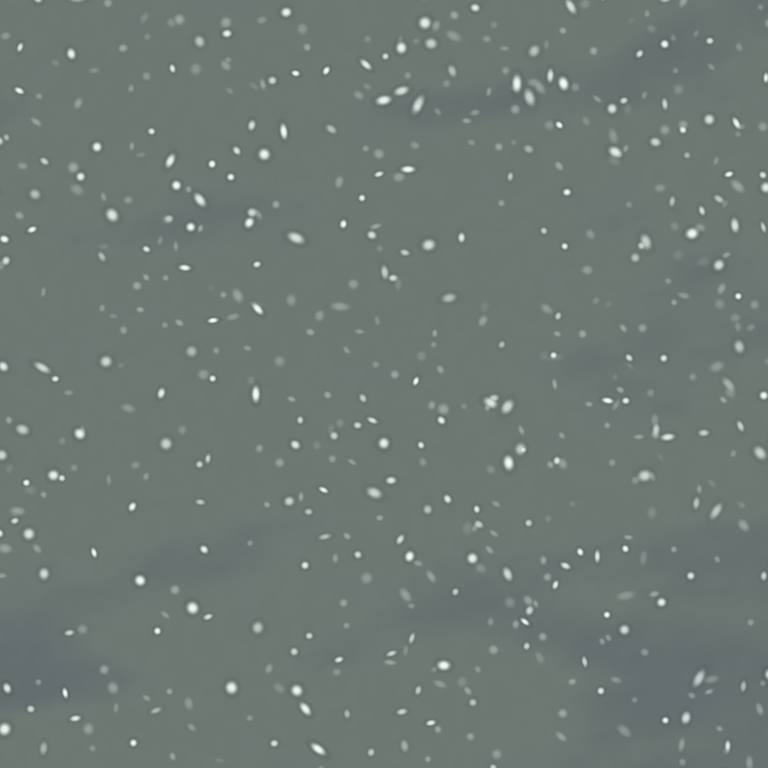
Give the GLSL for this texture, as a WebGL 2 fragment shader.

```glsl
#version 300 es
precision highp float;

#define BRIGHT_CELLS 25.0
#define FAINT_CELLS 36.0
#define BRIGHT_SHARE 0.36
#define FAINT_SHARE 0.24
#define FLECK_RADIUS 0.0072
#define GRAIN_AMOUNT 0.012
#define BASE_COLOR vec3(0.430, 0.471, 0.452)
#define SMUDGE_COLOR vec3(0.392, 0.432, 0.436)
#define FLECK_COLOR vec3(0.94, 0.97, 0.95)

uniform vec2 u_resolution;
out vec4 fragColor;

// Integer hash: three random values in 0..1 per cell and seed
vec3 hash3(vec2 cell, int seed) {
    uvec3 v = uvec3(ivec3(ivec2(cell), seed)) * 1664525u + 1013904223u;
    v.x += v.y * v.z;
    v.y += v.z * v.x;
    v.z += v.x * v.y;
    v ^= v >> 16u;
    v.x += v.y * v.z;
    v.y += v.z * v.x;
    v.z += v.x * v.y;
    return vec3(v >> 8u) / 16777216.0;
}

float valueNoise(vec2 p, int seed) {
    vec2 cell = floor(p);
    vec2 f = fract(p);
    f = f * f * (3.0 - 2.0 * f);
    float low = mix(hash3(cell, seed).x, hash3(cell + vec2(1, 0), seed).x, f.x);
    float high = mix(hash3(cell + vec2(0, 1), seed).x, hash3(cell + vec2(1, 1), seed).x, f.x);
    return mix(low, high, f.y);
}

float fbm(vec2 p, int seed) {
    float sum = 0.0;
    float weight = 0.53;
    for (int i = 0; i < 4; i++) {
        sum += weight * valueNoise(p, seed + i);
        p = mat2(1.9, 0.3, -0.3, 1.9) * p + 5.3;
        weight *= 0.5;
    }
    return sum;
}

// Scattered soft flecks: x is coverage, y is the faint dark rim
vec2 flecks(vec2 uv, float cells, float share, vec2 strengthRange, int seed) {
    vec2 home = floor(uv * cells);
    float pixel = 1.0 / min(u_resolution.x, u_resolution.y);
    vec2 result = vec2(0.0);
    for (int y = -1; y <= 1; y++) {
        for (int x = -1; x <= 1; x++) {
            vec2 cell = home + vec2(x, y);
            vec3 place = hash3(cell, seed);
            vec3 form = hash3(cell, seed + 1);
            vec3 tone = hash3(cell, seed + 2);

            // Clumps come from a slowly varying density
            float density = share * (0.25 + 1.5 * valueNoise(cell / cells * 7.0, seed + 3));
            if (place.z > density) continue;

            // Slightly stretched grains, mostly leaning down to the right
            vec2 d = uv - (cell + place.xy) / cells;
            float angle = -0.9 + 2.6 * (form.x - 0.5);
            vec2 axis = vec2(cos(angle), sin(angle));
            float stretch = 1.0 + 0.7 * form.y * form.y;
            d = vec2(dot(d, axis) / stretch, dot(d, vec2(-axis.y, axis.x)) * sqrt(stretch));

            float radius = FLECK_RADIUS * mix(0.75, 1.4, form.z * form.z);
            float dist = length(d) / max(radius, 1.5 * pixel);
            float strength = mix(strengthRange.x, strengthRange.y, sqrt(tone.x));
            float rim = smoothstep(0.8, 1.1, dist) * smoothstep(1.7, 1.1, dist);
            result = max(result, strength * vec2(smoothstep(1.0, 0.2, dist), rim));
        }
    }
    return result;
}

void main() {
    vec2 uv = gl_FragCoord.xy / min(u_resolution.x, u_resolution.y);

    // Muted ground with wide, lazy smudges
    vec2 streak = vec2(uv.x * 3.5, (uv.y - 0.15 * uv.x) * 9.0);
    float smudge = smoothstep(0.46, 0.80, fbm(streak, 11));
    vec3 color = mix(BASE_COLOR, SMUDGE_COLOR, smudge);
    color += GRAIN_AMOUNT * (fbm(uv * 70.0, 31) - 0.5);

    // Faint specks below, bright grains above
    vec2 faint = flecks(uv, FAINT_CELLS, FAINT_SHARE, vec2(0.05, 0.36), 51);
    vec2 bright = flecks(uv, BRIGHT_CELLS, BRIGHT_SHARE, vec2(0.35, 1.05), 71);
    color *= 1.0 - 0.06 * bright.y;
    color = mix(color, FLECK_COLOR, faint.x);
    color = mix(color, FLECK_COLOR, min(bright.x, 1.0));

    fragColor = vec4(color, 1.0);
}
```
